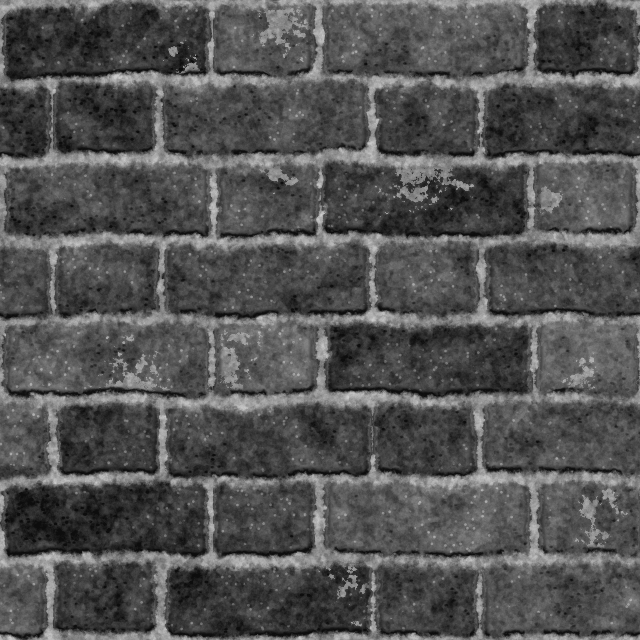
This texture is drawn by a Shadertoy shader. Its source:

```glsl
// Weathered grey brick wall in Flemish bond: eight courses, two long-and-short pairs in each.

vec2 hash2(vec2 p) {
    vec3 q = fract(p.xyx * vec3(.1031, .1030, .0973));
    q += dot(q, q.yzx + 33.33);
    return fract((q.xx + q.yz) * q.zy);
}

// Cellular noise: x = distance to the nearest point, y = smoothly blended cell values
vec2 cells(vec2 p) {
    vec2 base = floor(p);
    float nearest = 2., sum = 0., total = 0.;
    for (int y = -1; y <= 1; y++)
    for (int x = -1; x <= 1; x++) {
        vec2 cell = base + vec2(x, y);
        vec2 offset = cell + hash2(cell) - p;
        float d2 = dot(offset, offset), weight = exp(-6. * d2);
        nearest = min(nearest, d2);
        sum += weight * hash2(cell + 71.7).x;
        total += weight;
    }
    return vec2(sqrt(nearest), sum / total);
}

// Layered blotches, centred on zero
float blotches(vec2 p) {
    float sum = 0., amplitude = .5;
    for (int i = 0; i < 4; i++) {
        sum += amplitude * (cells(p).y - .5);
        p = mat2(1.6, 1.2, -1.2, 1.6) * p + 17.3;
        amplitude *= .55;
    }
    return sum;
}

float roundedBox(vec2 p, vec2 halfSize, float radius) {
    vec2 q = abs(p) - halfSize + radius;
    return length(max(q, 0.)) + min(max(q.x, q.y), 0.) - radius;
}

void mainImage(out vec4 fragColor, in vec2 fragCoord) {
    // One unit is the height of a course
    vec2 wall = 8. * fragCoord / iResolution.xy;
    float blur = .018 + 6. / iResolution.y;
    float cloud = blotches(wall * vec2(1.8, 2.4));
    float rough = blotches(wall * 6.);
    float grain = blotches(wall * 17. + 40.);

    // Slightly wavy courses, alternate ones shifted by half a pair
    vec2 p = wall;
    p.y += .02 * sin(wall.x * 2.356 + 1.) + .012 * sin(wall.x * 5.498 + wall.y);
    float course = floor(p.y);
    float along = p.x + 2. * mod(course + 1., 2.);
    float pair = floor(along / 4.);
    float inPair = along - 4. * pair;
    float isShort = step(2.667, inPair);

    // Each brick gets its own tone, offset and damage
    vec2 id = vec2(2. * mod(pair, 2.) + isShort, mod(course, 8.));
    vec2 tone = hash2(id * 3.7 + 5.1);
    vec2 place = hash2(id * 5.3 + 23.9);
    vec2 wear = hash2(id * 7.1 + 61.3);
    vec2 halfSize = vec2(mix(1.24, .595, isShort), .415);
    vec2 local = vec2(inPair - mix(1.333, 3.333, isShort), fract(p.y) - .5);
    local += (place - .5) * vec2(.07, .035);
    local.y += (wear.x - .5) * .03 * local.x;
    float d = roundedBox(local, halfSize, .07) + .09 * rough + .05 * grain;

    // Mortar: pale ridge along the joints, gritty and darker beside the bricks
    float mortar = .54 + .16 * cloud + .24 * rough + .32 * grain;
    mortar *= mix(.76, 1.08, smoothstep(0., .075, d));
    float upright = smoothstep(.42, .34, abs(local.y));
    mortar -= upright * .18 * smoothstep(.025, .0, abs(d - .035));

    // Brick face: clouded, grainy, with some pale short bricks
    float face = mix(.18, .35, tone.x) + .12 * isShort * step(.62, tone.y);
    face += .22 * cloud + .2 * rough + .26 * grain;
    face += .045 * smoothstep(-.1, 0., d) * smoothstep(-.2, .4, local.y);

    // Dark pits and pale specks
    float speck = cells(wall * 7. + 9.).x;
    float pit = cells(wall * vec2(6., 8.) + 33.).x;
    float patchy = smoothstep(.02, .16, cloud + .5 * rough);
    face += .2 * smoothstep(.17, .06, speck) * patchy;
    face -= .13 * smoothstep(.2, .05, pit) * smoothstep(.0, .15, -cloud);

    // Flaky mortar and paint left on some bricks, mostly near their edges
    vec2 stain = (vec2(place.y, wear.y) * 2. - 1.) * halfSize * .9;
    float spread = length((local - stain) * vec2(1., .8)) / mix(.2, .55, wear.x);
    float flake = smoothstep(.0, .12, .4 - .55 * spread + 1.3 * rough + .8 * grain - .1);
    flake *= step(.52, tone.y);
    face = mix(face, .6 + .4 * grain, .75 * flake);

    // Join both, then draw broken shadow lines, heaviest under the bricks
    float shade = mix(face, mortar, smoothstep(-blur, blur, d));
    float under = smoothstep(.25, .4, -local.y);
    float side = .4 * smoothstep(.12, .02, halfSize.x - abs(local.x));
    float broken = smoothstep(-.16, .1, cloud + rough + .06);
    float line = exp(-pow((d + .008) / .03, 2.));
    shade *= 1. - .85 * line * max(under, side) * broken;

    fragColor = vec4(vec3(clamp(shade, .05, .8)), 1.);
}
```
